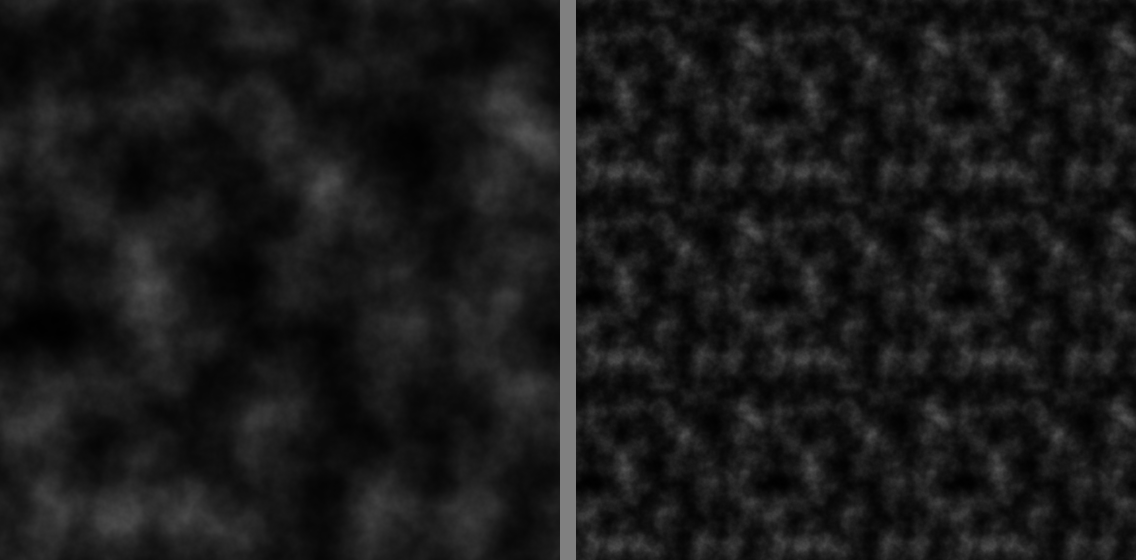
Left, the tile; right, the same tile 3 across and 3 down.
A Shadertoy shader for this texture:

```glsl
// Unit gradient at a lattice point, from an integer hash
vec2 gradient(ivec2 cell, int period, int seed) {
    cell %= period;
    uint h = uint(cell.x) * 1597334677u ^ uint(cell.y) * 3812015801u ^ uint(seed) * 2654435769u;
    h = (h ^ (h >> 16)) * 2146121005u;
    h = (h ^ (h >> 15)) * 2221713035u;
    h ^= h >> 16;
    float angle = float(h & 65535u) / 65536.0 * 6.28319;
    return vec2(cos(angle), sin(angle));
}

// Gradient noise around zero that wraps after a whole number of cells
float tiledNoise(vec2 p, int period, int seed) {
    ivec2 cell = ivec2(floor(p));
    vec2 f = fract(p);
    vec2 blend = f * f * f * (f * (f * 6.0 - 15.0) + 10.0);
    float corner[4];
    for (int i = 0; i < 4; i++) {
        ivec2 offset = ivec2(i & 1, i >> 1);
        corner[i] = dot(gradient(cell + offset, period, seed), f - vec2(offset));
    }
    return mix(mix(corner[0], corner[1], blend.x), mix(corner[2], corner[3], blend.x), blend.y);
}

// Octaves of noise, each twice as fine, half as strong and shifted
float cloud(vec2 uv) {
    float sum = 0.0, weight = 1.0;
    int period = 6;
    for (int octave = 0; octave < 6; octave++) {
        vec2 shift = float(octave) * vec2(0.37, 0.61);
        sum += weight * tiledNoise(uv * float(period) + shift, period, octave + 3);
        weight *= 0.5;
        period *= 2;
    }
    return clamp(0.5 + 0.42 * sum, 0.0, 1.0);
}

void mainImage(out vec4 fragColor, in vec2 fragCoord) {
    vec2 uv = fract(fragCoord / iResolution.xy);
    // The power curve leaves broad dark gaps and few pale wisps
    float smoke = 0.46 * pow(cloud(uv), 2.4);
    fragColor = vec4(vec3(smoke), 1.0);
}
```
